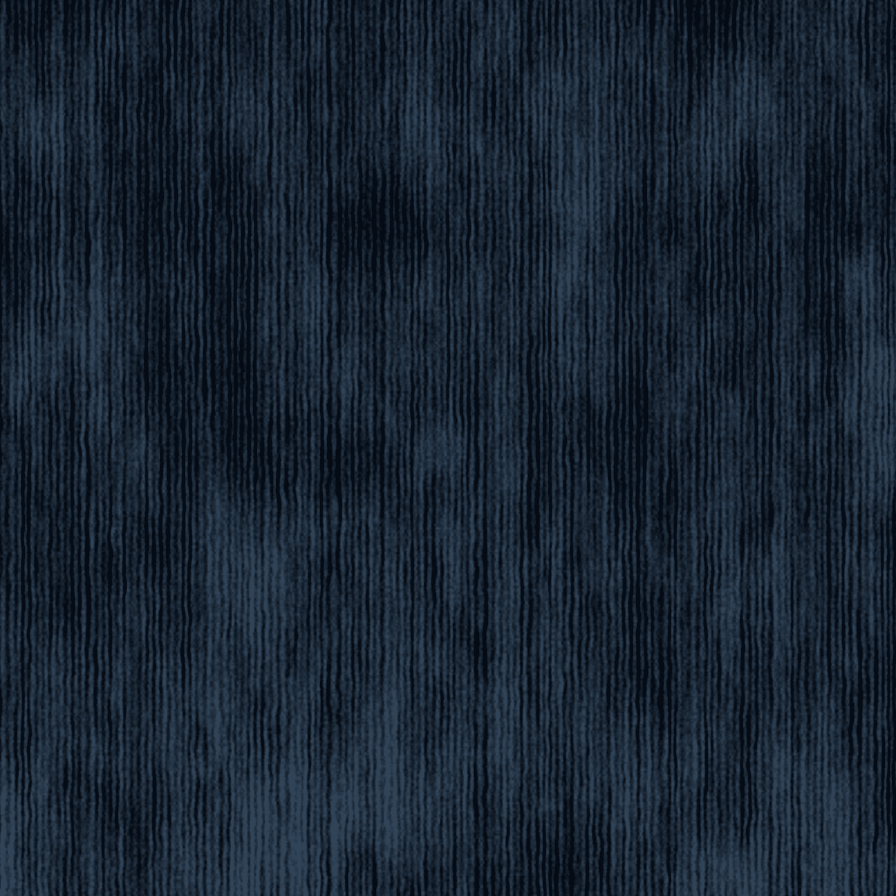
Give the GLSL for this texture, as a Shadertoy shader.

```glsl
const vec3 GAP_NAVY = vec3(0.032, 0.062, 0.102);
const vec3 PILE_BLUE = vec3(0.166, 0.236, 0.308);
const float RIB_COUNT = 122.0;
const float RIB_DEPTH = 0.26;
const float RIB_WOBBLE = 0.34;
const float RIB_SPREAD = 0.60;
const float GAP_DEPTH = 0.62;
const float BASE_TONE = 0.56;
const float SHADE_FALL = 0.24;
const float PATCH_GAIN = 1.25;
const float BAND_GAIN = 0.26;
const float STREAK_GAIN = 0.60;
const float GRAIN_GAIN = 0.50;
const float SPECK_GAIN = 0.26;
const vec2 PATCH_SCALE = vec2(11.0, 8.0);
const vec2 BAND_SCALE = vec2(48.0, 1.2);
const vec2 GRAIN_SCALE = vec2(400.0, 290.0);
const vec2 SPECK_SCALE = vec2(512.0, 512.0);
const float TAU = 6.2831853;

float hash(vec2 p) {
    vec3 q = fract(vec3(p.xyx) * 0.1031);
    q += dot(q, q.yzx + 33.33);
    return fract((q.x + q.y) * q.z);
}

float noise(vec2 p) {
    vec2 cell = floor(p);
    vec2 f = fract(p);
    f = f * f * (3.0 - 2.0 * f);
    float low = mix(hash(cell), hash(cell + vec2(1.0, 0.0)), f.x);
    float high = mix(hash(cell + vec2(0.0, 1.0)), hash(cell + 1.0), f.x);
    return mix(low, high, f.y);
}

// Layered noise centred on zero
float cloud(vec2 p) {
    float sum = 0.0;
    float weight = 0.45;
    for (int i = 0; i < 5; i++) {
        sum += weight * (noise(p) - 0.5);
        p = p * vec2(2.03, 1.9) + vec2(17.3, 9.1);
        weight *= 0.66;
    }
    return sum;
}

// Rib coordinate: whole numbers lie in the gaps, which waver slightly
float ribCoord(vec2 uv) {
    float spacing = noise(vec2(uv.x * 55.0, 3.7)) - 0.5;
    float waver = noise(vec2(uv.x * 90.0, uv.y * 55.0) + 40.0) - 0.5;
    return uv.x * RIB_COUNT + RIB_SPREAD * spacing + RIB_WOBBLE * waver;
}

void mainImage(out vec4 fragColor, in vec2 fragCoord) {
    vec2 uv = fragCoord / iResolution.xy;
    float rib = ribCoord(uv);
    float ribCentre = rib - 0.5;

    // Brushed pile: mottled patches whose ends step from rib to rib
    float stagger = 0.06 * (noise(vec2(ribCentre, uv.y * 6.0 + 71.0)) - 0.5);
    float patches = cloud((uv + vec2(0.0, stagger)) * PATCH_SCALE + 5.0);

    // Long vertical bands and streaks along single ribs
    float bands = noise(uv * BAND_SCALE + 120.0) - 0.5;
    float streaks = 0.55 * noise(vec2(ribCentre, uv.y * 2.5 + 200.0))
        + 0.45 * noise(vec2(ribCentre, uv.y * 22.0 + 260.0)) - 0.5;

    // Rounded ribs, parted by broken gaps that close where the pile is light
    float relief = -cos(TAU * rib);
    float ribVariation = 0.5 + noise(vec2(rib * 0.6, uv.y * 24.0 + 300.0));
    float gapIndex = floor(rib + 0.5);
    float gapDistance = abs(rib - gapIndex);
    float gapStrength = 0.6 * noise(vec2(gapIndex, uv.y * 3.0 + 400.0))
        + 0.4 * noise(vec2(gapIndex, uv.y * 30.0 + 450.0));
    float openness = clamp(1.0 - 1.6 * patches, 0.4, 1.5);
    float gap = (1.0 - smoothstep(0.04, 0.40, gapDistance)) * openness
        * smoothstep(0.2, 0.9, gapStrength);

    // Fine tufts and single bright or dark fibres
    float grain = noise(uv * GRAIN_SCALE + 11.0) - 0.5;
    float specks = noise(uv * SPECK_SCALE + 31.0) - 0.5;

    float tone = BASE_TONE + SHADE_FALL * (0.5 - uv.y);
    tone += PATCH_GAIN * patches + BAND_GAIN * bands + STREAK_GAIN * streaks;
    tone += RIB_DEPTH * ribVariation * relief - GAP_DEPTH * gap;
    tone += GRAIN_GAIN * grain + SPECK_GAIN * specks;
    tone = clamp(tone, -0.10, 1.16);

    fragColor = vec4(mix(GAP_NAVY, PILE_BLUE, tone), 1.0);
}
```
